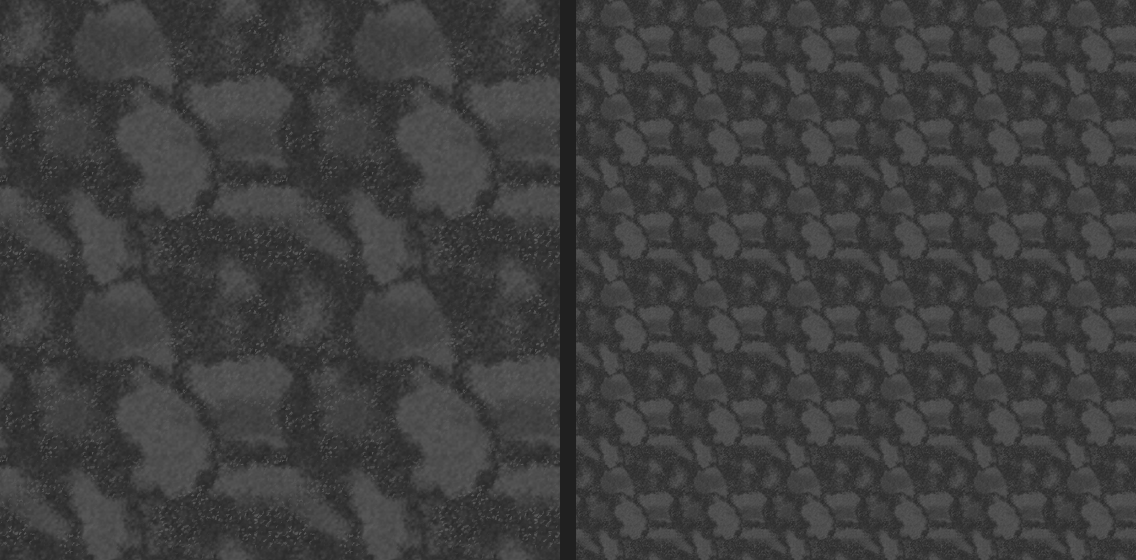
Left: one tile. Right: repeated 3 by 3.
Reproduce this texture procedurally as a Shadertoy shader.

```glsl
vec2 hash2(vec2 p) {
    vec3 q = fract(p.xyx * vec3(0.1031, 0.1030, 0.0973));
    q += dot(q, q.yzx + 33.33);
    return fract((q.xx + q.yz) * q.zy);
}

// Value noise that wraps after n cells
float noise(vec2 p, vec2 n, float seed) {
    p *= n;
    vec2 i = floor(p), f = p - i;
    f = f * f * (3.0 - 2.0 * f);
    float a = hash2(mod(i, n) + seed).x;
    float b = hash2(mod(i + vec2(1, 0), n) + seed).x;
    float c = hash2(mod(i + vec2(0, 1), n) + seed).x;
    float d = hash2(mod(i + vec2(1, 1), n) + seed).x;
    return mix(mix(a, b, f.x), mix(c, d, f.x), f.y);
}

float fbm(vec2 p, float n, float seed) {
    float sum = 0.0, amp = 0.5;
    for (int k = 0; k < 4; k++) {
        sum += amp * (noise(p, vec2(n), seed) - 0.5);
        n *= 2.0;
        amp *= 0.55;
        seed += 17.0;
    }
    return sum;
}

// Wrapping cells: x = nearest distance, y = gap to the second, z = cell value.
// Positive tilt lengthens them along the falling diagonal, negative the rising one.
vec3 cells(vec2 p, float n, float tilt, float seed) {
    p *= n;
    vec2 i = floor(p);
    float near = 9.0, second = 9.0, value = 0.0;
    for (int y = -1; y <= 1; y++)
    for (int x = -1; x <= 1; x++) {
        vec2 c = i + vec2(x, y);
        vec2 id = mod(c, n) + seed;
        vec2 offset = c + hash2(id) - p;
        float d = length(offset + tilt * (offset.x + offset.y));
        if (d < near) {
            second = near;
            near = d;
            value = hash2(id + 41.0).x;
        } else {
            second = min(second, d);
        }
    }
    return vec3(near, second - near, value);
}

void mainImage(out vec4 fragColor, in vec2 fragCoord) {
    // The tile repeats twice along each axis
    vec2 p = 2.0 * fragCoord / iResolution.xy;

    // Fine grain with faint diagonal scratches
    float coarse = noise(p, vec2(76), 9.0) - 0.5;
    float grain = noise(p, vec2(128), 5.0) - 0.5 + coarse;
    float scratch = noise(vec2(p.x + p.y, p.x - p.y), vec2(24, 68), 3.0) - 0.5;

    // Pale patches, some merged, parted by dark ragged channels
    vec2 warp = vec2(fbm(p, 4.0, 11.0), fbm(p, 4.0, 67.0));
    vec3 patches = cells(p + 0.22 * warp, 3.0, 0.2, 23.0);
    float height = patches.y * mix(0.5, 1.3, patches.z);
    height += 0.75 * fbm(p, 5.0, 131.0) + 0.08 * grain;
    float tone = smoothstep(0.08, 0.46, height);
    tone *= 1.0 - 0.45 * smoothstep(0.45, 0.8, noise(p, vec2(6), 53.0));

    // Broken bright grit gathered in the channels and along patch edges
    vec2 jag = vec2(noise(p, vec2(110), 83.0), noise(p, vec2(110), 97.0));
    vec3 grit = cells(p + 0.008 * jag, 84.0, -0.18, 7.0);
    float flecks = smoothstep(0.5, 0.1, grit.x) * smoothstep(0.3, 1.0, grit.z);
    float clusters = smoothstep(0.35, 0.8, noise(p, vec2(12), 29.0));
    flecks *= (0.2 + clusters) * (1.0 - 0.8 * tone);

    float shade = mix(0.195, 0.305, tone);
    shade += 0.034 * grain + 0.03 * scratch + 0.13 * flecks;
    fragColor = vec4(vec3(shade), 1.0);
}
```
